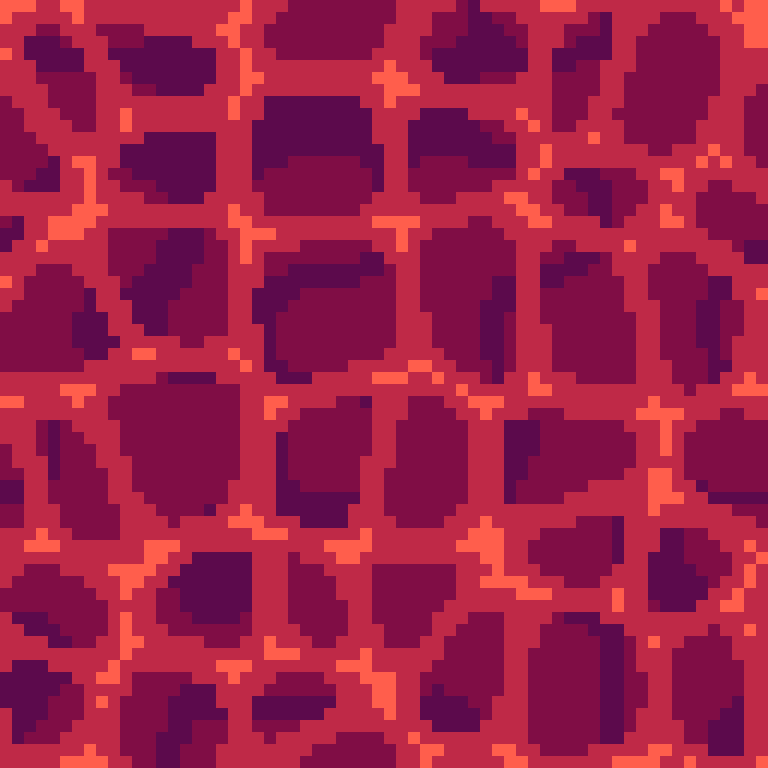
Reproduce this texture procedurally as a three.js fragment shader.

```glsl
// Pixel-art lava: rounded dark crust plates split by glowing red cracks.
// A wrapped, softened Voronoi field on a coarse block grid gives the plates,
// the cracks and the hot junctions; bands of value noise shade the crust.

varying vec2 vUv;

const float BLOCKS = 64.0;        // square blocks across the canvas
const float PLATES = 6.0;         // plates across the canvas
const float BANDS = 7.0;          // shading noise cells across the canvas
const float SOFTNESS = 10.0;      // higher means sharper plate corners
const float CRACK_LEVEL = 0.37;   // field value at the rim of a plate
const float HOT_LEVEL = 1.33;     // field value where cracks meet

const vec3 CRUST = vec3(0.50, 0.05, 0.27);
const vec3 SHADE = vec3(0.36, 0.04, 0.30);
const vec3 CRACK = vec3(0.75, 0.16, 0.28);
const vec3 HOT = vec3(1.00, 0.37, 0.30);

vec2 hash2(vec2 p) {
  vec2 q = vec2(dot(p, vec2(127.1, 311.7)), dot(p, vec2(269.5, 183.3)));
  return fract(sin(q) * 43758.5);
}

// Two channels of value noise that repeat after the given period
vec2 noise2(vec2 p, float period, float seed) {
  vec2 i = floor(p);
  vec2 f = fract(p);
  f = f * f * (3.0 - 2.0 * f);
  vec2 a = hash2(mod(i, period) + seed);
  vec2 b = hash2(mod(i + vec2(1.0, 0.0), period) + seed);
  vec2 c = hash2(mod(i + vec2(0.0, 1.0), period) + seed);
  vec2 d = hash2(mod(i + 1.0, period) + seed);
  return mix(mix(a, b, f.x), mix(c, d, f.x), f.y);
}

// Jittered centre of the plate in one grid cell
vec2 plateCentre(vec2 cell, float period, float jitter) {
  return cell + 0.5 + jitter * (hash2(mod(cell, period) + 3.0) - 0.5);
}

// Sum of decays from every border: about 1 on a crack, 2 where cracks meet
float crackField(vec2 p, float period, float jitter, float softness) {
  vec2 base = floor(p);
  vec2 nearest = vec2(0.0);
  float best = 100.0;
  for (int y = -2; y <= 2; y++) {
    for (int x = -2; x <= 2; x++) {
      vec2 toSite = plateCentre(base + vec2(x, y), period, jitter) - p;
      float d = dot(toSite, toSite);
      if (d < best) {
        best = d;
        nearest = toSite;
      }
    }
  }
  float sum = 0.0;
  for (int y = -2; y <= 2; y++) {
    for (int x = -2; x <= 2; x++) {
      vec2 toSite = plateCentre(base + vec2(x, y), period, jitter) - p;
      vec2 span = toSite - nearest;
      float gap = length(span);
      if (gap > 0.001) {
        float border = dot(0.5 * (toSite + nearest), span / gap);
        sum += exp(-softness * border);
      }
    }
  }
  return sum;
}

// True inside the winding dark bands of the crust
bool inBand(vec2 p, float period, float halfWidth) {
  return abs(noise2(p, period, 41.0).x - 0.5) < halfWidth;
}

void main() {
  // Snap to block centres, which keeps every edge crisp on the grid
  vec2 block = (floor(vUv * BLOCKS) + 0.5) / BLOCKS;

  // Bend the plates a little
  vec2 p = block * PLATES;
  p += 0.25 * (noise2(p, PLATES, 17.0) - 0.5);
  float field = crackField(p, PLATES, 0.84, SOFTNESS);

  // Choose one flat colour per block
  vec3 color = inBand(block * BANDS, BANDS, 0.105) ? SHADE : CRUST;
  if (field > CRACK_LEVEL) color = CRACK;
  if (field > HOT_LEVEL) color = HOT;

  gl_FragColor = vec4(color, 1.0);
}
```
